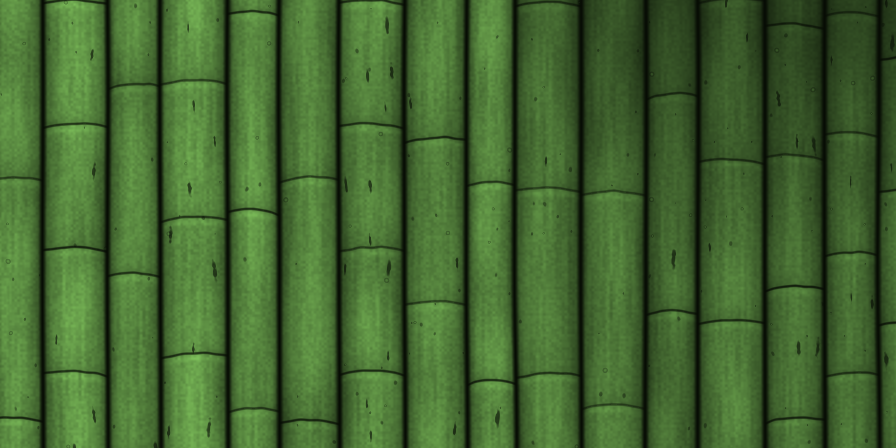
Give the GLSL for this texture, as a Shadertoy shader.

```glsl
// Wall of upright green bamboo stalks with dark gaps, arched joints, flecks and droplets.

const int STALKS = 16;

// Stalk borders, lowest joint and joint spacing, in canvas heights.
const float BORDER[17] = float[17](-0.042, 0.094, 0.240, 0.359, 0.508, 0.622, 0.758, 0.904, 1.042,
                                   1.151, 1.297, 1.440, 1.557, 1.706, 1.839, 1.961, 2.090);
const float FIRST_JOINT[16] = float[16](0.068, 0.172, 0.391, 0.211, 0.089, 0.063, 0.172, 0.328,
                                        0.151, 0.167, 0.096, 0.307, 0.286, 0.068, 0.169, 0.279);
const float SPACING[16] = float[16](0.536, 0.276, 0.422, 0.305, 0.443, 0.542, 0.276, 0.365,
                                    0.443, 0.414, 0.477, 0.484, 0.359, 0.293, 0.268, 0.297);

const vec3 SHADOW_GREEN = vec3(0.025, 0.045, 0.015);
const vec3 LIT_GREEN = vec3(0.66, 1.0, 0.48);

float hash(vec2 p) {
    return fract(sin(dot(p, vec2(127.1, 311.7))) * 43758.5453);
}

float noise(vec2 p) {
    vec2 i = floor(p), f = fract(p);
    f = f * f * (3.0 - 2.0 * f);
    return mix(mix(hash(i), hash(i + vec2(1, 0)), f.x),
               mix(hash(i + vec2(0, 1)), hash(i + vec2(1, 1)), f.x), f.y);
}

// Scaled distance to an ellipse placed at random in each grid cell; large in empty cells.
float scatter(vec2 p, vec2 cells, vec2 radius, float density, float seed) {
    vec2 cell = floor(p * cells);
    if (hash(cell + seed) > density) return 9.0;
    vec2 center = 0.3 + 0.4 * vec2(hash(cell + seed + 3.1), hash(cell + seed + 7.7));
    vec2 d = (fract(p * cells) - center) / cells;
    d.x -= d.y * 0.3 * (hash(cell + seed + 5.3) - 0.5);
    float size = mix(0.5, 1.1, hash(cell + seed + 9.2));
    return length(d / (radius * size));
}

// Brightness across a round stalk, u from 0 to 1.
float roundness(float u) {
    return mix(0.36, 1.0, pow(max(4.0 * u * (1.0 - u), 0.0), 0.75));
}

// Light fades to the right, and most of all toward the upper right.
float lighting(vec2 p) {
    float side = mix(0.54, 0.435, smoothstep(0.8, 1.5, p.x));
    float corner = smoothstep(0.35, 1.05, p.y) * smoothstep(0.95, 1.45, p.x);
    return side * (1.0 - 0.42 * corner);
}

// Vertical fibres, broad stains and fine speckle, around 1.
float grain(vec2 p, float seed) {
    float fibre = noise(vec2(p.x * 140.0, p.y * 9.0 + seed));
    float stain = noise(p * vec2(18.0, 7.0) + seed);
    float speckle = noise(p * 170.0 + seed);
    return 1.0 + 0.17 * (fibre - 0.5) + 0.24 * (stain - 0.5) + 0.17 * (speckle - 0.5);
}

// Signed height above the nearest joint; the index of that joint goes to k.
float jointHeight(float y, float u, float first, float spacing, float seed, out float k) {
    k = floor((y - first) / spacing + 0.5);
    float side = 2.0 * u - 1.0;
    float tilt = 0.008 * (hash(vec2(seed, k)) - 0.5) * side;
    float ripple = 0.003 * (noise(vec2(u * 6.0 + k * 5.0, seed)) - 0.5);
    return y - first - k * spacing + 0.009 * side * side - tilt - ripple;
}

void mainImage(out vec4 fragColor, in vec2 fragCoord) {
    vec2 p = fragCoord / iResolution.y;
    p.x *= 2.0 * iResolution.y / iResolution.x;
    float px = 1.0 / iResolution.y;

    // Find the stalk, with slightly wavy borders
    float x = p.x + 0.007 * (noise(vec2(p.x * 5.0, p.y * 2.5)) - 0.5);
    int id = 0;
    for (int i = 1; i < STALKS; i++) {
        if (x >= BORDER[i]) id = i;
    }
    float left = BORDER[id], right = BORDER[id + 1];
    float u = clamp((x - left) / (right - left), 0.0, 1.0);
    float seed = float(id) * 3.7 + 1.0;
    vec2 local = vec2(x - left, p.y + seed);

    // Body
    float tone = 0.9 + 0.18 * hash(vec2(seed, 2.0));
    float value = lighting(p) * tone * roundness(u) * grain(p, seed);

    // Joints: dark arched line, pale band below, soft shade above
    float k;
    float h = jointHeight(p.y, u, FIRST_JOINT[id], SPACING[id], seed, k);
    float strength = 0.5 + 0.3 * hash(vec2(k, seed + 4.0));
    float line = 1.0 - smoothstep(0.0005, 0.0025 + px, abs(h));
    float band = exp(-pow((h + 0.012) / 0.007, 2.0));
    float shade = exp(-max(h, 0.0) / 0.02) * step(0.0, h);
    value *= (1.0 + 0.12 * band) * (1.0 - 0.16 * shade) * (1.0 - strength * line);

    // Dark flecks, denser on stalks with close joints
    float density = SPACING[id] < 0.31 ? 0.16 : 0.04;
    float ragged = 0.7 * (noise(p * 150.0) - 0.5);
    float fleck = scatter(local, vec2(22.0, 11.0), vec2(0.0045, 0.020), density, seed) + ragged;
    float pit = scatter(local, vec2(36.0, 30.0), vec2(0.0035, 0.005), 0.08, seed + 20.0) + ragged;
    value *= 1.0 - 0.62 * (1.0 - smoothstep(0.5, 1.2, fleck));
    value *= 1.0 - 0.4 * (1.0 - smoothstep(0.4, 1.3, pit));

    // Droplets: pale core in a dark rim
    float drop = scatter(local, vec2(25.0), vec2(0.005), 0.04, seed + 40.0);
    value *= 1.0 - 0.25 * (1.0 - smoothstep(0.9, 1.3, drop));
    value += 0.11 * (1.0 - smoothstep(0.2, 0.8, drop));

    // Gaps between stalks
    float edge = min(x - left, right - x);
    value *= smoothstep(-0.001, 0.009 + px, edge);

    fragColor = vec4(SHADOW_GREEN + LIT_GREEN * value, 1.0);
}
```
